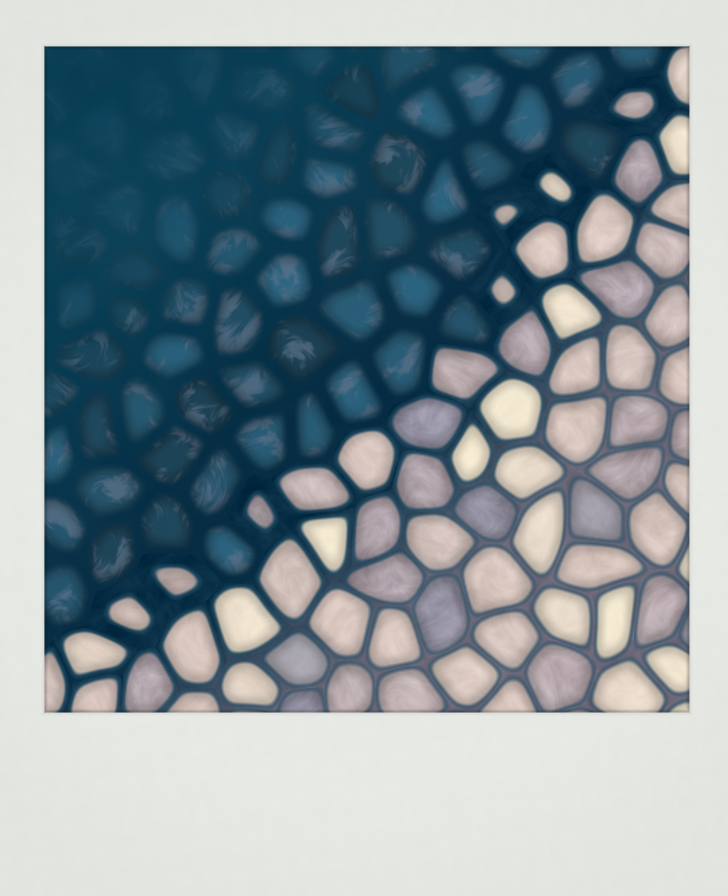
Reproduce this texture procedurally as a WebGL 1 fragment shader.

```glsl
precision highp float;
// Pebbles in a pale paper border: dry stones below a diagonal shoreline, dim
// submerged ones above it. Stones are rounded Voronoi cells on a rotated,
// staggered grid; layered sines give the mottling, cloudy water and paper grain.

uniform vec2 u_resolution;

const float ASPECT = 1.2308;               // page height / width
const vec2 PANEL_MIN = vec2(0.061, 0.252);
const vec2 PANEL_MAX = vec2(0.947, 1.167);
const float STONE_SIZE = 0.081;
const float GRID_ANGLE = 0.62;
const float JITTER = 0.58;
const float CORNER_SHARPNESS = 15.0;
const vec3 SHORE = vec3(0.3065, 0.408, 0.574); // quadratic coefficients
const vec3 PAPER = vec3(0.905, 0.915, 0.893);
const vec3 DEEP = vec3(0.035, 0.245, 0.335);
const vec3 SHADOW = vec3(0.025, 0.175, 0.265);
const vec3 WET = vec3(0.15, 0.33, 0.42);
const vec3 WET_SPECK = vec3(0.40, 0.45, 0.53);
const vec3 MAUVE = vec3(0.67, 0.62, 0.65);
const vec3 BLUSH = vec3(0.83, 0.76, 0.73);
const vec3 CREAM = vec3(0.93, 0.89, 0.80);
const vec3 SLATE = vec3(0.50, 0.51, 0.60);
const vec3 GRAVEL = vec3(0.43, 0.41, 0.47);

vec2 hash2(vec2 p) {
  vec3 a = fract(p.xyx * vec3(0.1031, 0.1030, 0.0973));
  a += dot(a, a.yzx + 33.33);
  return fract((a.xx + a.yz) * a.zy);
}

mat2 rotation(float a) {
  float c = cos(a), s = sin(a);
  return mat2(c, -s, s, c);
}

// Warped, layered sines, roughly -1 to 1
float mottle(vec2 p) {
  float sum = 0.0, amp = 0.5;
  for (int i = 0; i < 5; i++) {
    p = rotation(0.9) * p * 1.75 + 1.3;
    p += 0.7 * sin(p.yx * 0.8);
    sum += amp * sin(p.x) * cos(p.y);
    amp *= 0.72;
  }
  return sum;
}

// Signed distance to the waterline, positive on dry ground
float shoreDistance(vec2 p) {
  float level = SHORE.x + p.x * (SHORE.y + p.x * SHORE.z);
  float slope = SHORE.y + 2.0 * SHORE.z * p.x;
  return (level - p.y) / sqrt(1.0 + slope * slope);
}

// Staggered stone centre; id receives the cell index
vec2 stoneCentre(vec2 q, vec2 offset, out vec2 id) {
  float row = floor(q.y) + offset.y;
  float shift = 0.5 * mod(row, 2.0);
  id = vec2(floor(q.x - shift) + offset.x, row);
  return id + vec2(0.5 + shift, 0.5) + JITTER * (hash2(id + 57.0) - 0.5);
}

// Rounded distance to the cell border, in cell units
float stoneField(vec2 q, out vec2 centre, out vec2 cell) {
  float nearest = 9.0;
  vec2 id;
  centre = q;
  cell = q;
  for (int j = -2; j <= 2; j++) for (int i = -2; i <= 2; i++) {
    vec2 c = stoneCentre(q, vec2(float(i), float(j)), id);
    float d = dot(c - q, c - q);
    if (d < nearest) { nearest = d; centre = c; cell = id; }
  }
  float total = 0.0;
  for (int j = -2; j <= 2; j++) for (int i = -2; i <= 2; i++) {
    vec2 c = stoneCentre(q, vec2(float(i), float(j)), id);
    vec2 across = c - centre;
    if (dot(across, across) > 0.001) {
      float d = dot(0.5 * (c + centre) - q, normalize(across));
      total += exp(-CORNER_SHARPNESS * d);
    }
  }
  return -log(total) / CORNER_SHARPNESS;
}

vec3 beach(vec2 p) {
  vec2 q = rotation(GRID_ANGLE) * p / STONE_SIZE + 40.0;
  q += 0.07 * sin(q.yx * 3.1 + vec2(0.0, 1.7));
  vec2 centre, cell;
  float border = stoneField(q, centre, cell);
  vec2 rnd = hash2(cell + 11.0);
  vec2 home = rotation(-GRID_ANGLE) * (centre - 40.0) * STONE_SIZE;
  float homeShore = shoreDistance(home);
  float shore = shoreDistance(p);
  float grain = mottle(q * 2.3 + rnd * 20.0);

  // Dry stones, and small tips breaking the surface beside them
  float dry = step(0.015, homeShore);
  float tip = step(0.45, rnd.y) * step(-0.045, homeShore) * (1.0 - dry);
  float inset = mix(0.07, 0.045, smoothstep(0.02, 0.2, homeShore));
  inset += 0.035 * rnd.x + 0.17 * tip;
  float body = border - inset;
  float soft = max(0.035, 1.5 / (u_resolution.x * STONE_SIZE));
  float mask = smoothstep(-soft, soft, body);

  // Water and the stones beneath it
  float depth = max(-shore, 0.0);
  float clarity = 1.0 - 0.85 * smoothstep(0.20, 0.58, depth);
  vec3 water = mix(SHADOW, DEEP, smoothstep(0.0, 0.45, depth)) + 0.014 * mottle(p * 5.0);
  vec3 wet = mix(WET * (0.72 + 0.45 * rnd.x), WET_SPECK,
                 smoothstep(0.0, 0.75, grain + 0.4 * rnd.y - 0.1) * 0.65);
  wet *= 0.78 + 0.3 * smoothstep(0.0, 0.25, body);
  vec3 sunk = mix(water, wet, smoothstep(-0.05, 0.10, body) * clarity * 0.9);

  // Sunlit stones with darker shoulders
  vec3 stone = mix(MAUVE, BLUSH, smoothstep(0.05, 0.5, rnd.x));
  stone = mix(stone, CREAM, smoothstep(0.55, 0.95, rnd.x));
  stone = mix(stone, SLATE, 0.65 * step(0.88, rnd.y) * (1.0 - tip));
  stone += 0.065 * grain * (1.3 - rnd.x);
  stone *= 0.84 + 0.19 * smoothstep(0.0, 0.22, body);
  vec3 gap = mix(SHADOW, GRAVEL, smoothstep(0.03, 0.27, shore)) + 0.04 * grain;
  gap = mix(gap, WET, 0.5 * smoothstep(-0.09, -0.03, body));
  return mix(mix(sunk, gap, max(dry, tip)), stone, mask * max(dry, tip));
}

void main() {
  vec2 p = gl_FragCoord.xy / u_resolution * vec2(1.0, ASPECT);
  float pixel = 1.0 / u_resolution.x;
  // Embossed paper
  vec3 paper = PAPER + 0.005 * mottle(p * 55.0);
  paper -= 0.018 * smoothstep(0.45, 0.75, length(p - vec2(0.5, 0.62)));
  // Panel with a thin dark rim
  vec2 edge = abs(p - 0.5 * (PANEL_MIN + PANEL_MAX)) - 0.5 * (PANEL_MAX - PANEL_MIN);
  float rim = max(edge.x, edge.y);
  vec3 scene = beach(p) * (1.0 - 0.22 * smoothstep(-0.006, 0.0, rim));
  paper *= 1.0 - 0.05 * (1.0 - smoothstep(0.0, 0.006, rim));
  float inside = 1.0 - smoothstep(-pixel, pixel, rim);
  gl_FragColor = vec4(clamp(mix(paper, scene, inside), 0.0, 1.0), 1.0);
}
```
